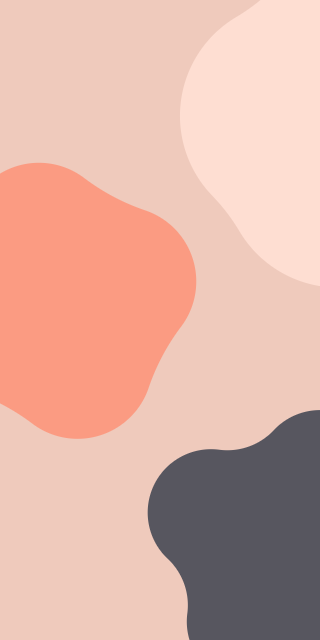
A WebGL 2 fragment shader for this background:

```glsl
#version 300 es
precision highp float;
// Flat pastel background with three soft four-lobed blobs.

#define BACKGROUND vec3(0.937, 0.792, 0.737)
#define CORAL vec3(0.984, 0.608, 0.510)
#define BLUSH vec3(0.996, 0.871, 0.824)
#define SLATE vec3(0.341, 0.337, 0.373)
// Blob shape: lobe distance from centre, lobe radius, fillet radius, turn
#define CORAL_SHAPE vec4(0.206, 0.2344, 0.677, 0.298)
#define BLUSH_SHAPE vec4(0.158, 0.359, 0.600, -0.133)
#define SLATE_SHAPE vec4(0.256, 0.198, 0.199, -0.441)
// Blob centres, with the canvas width as the unit
#define CORAL_CENTRE vec2(0.182, 1.060)
#define BLUSH_CENTRE vec2(1.078, 1.617)
#define SLATE_CENTRE vec2(0.891, 0.289)

uniform vec2 u_resolution;
out vec4 fragColor;

// Signed distance to four lobes joined by tangent concave arcs
float blobDistance(vec2 p, vec4 shape) {
    float lobeRadius = shape.y;
    float filletRadius = shape.z;
    float c = cos(shape.w);
    float s = sin(shape.w);

    // Turn the blob, then fold its eight mirrored sectors into one
    p = abs(vec2(c * p.x + s * p.y, c * p.y - s * p.x));
    if (p.y > p.x) p = p.yx;

    // The fillet centre lies on the diagonal, touching the lobe from outside
    float halfSide = shape.x * sqrt(0.5);
    float reach = lobeRadius + filletRadius;
    float diagonal = halfSide + sqrt(reach * reach - halfSide * halfSide);
    vec2 lobe = vec2(shape.x, 0.0);
    vec2 fillet = vec2(diagonal * sqrt(0.5));

    // The line between both centres decides which arc bounds the point
    vec2 axis = fillet - lobe;
    vec2 offset = p - lobe;
    bool onLobe = axis.x * offset.y < axis.y * offset.x;
    return onLobe ? length(offset) - lobeRadius
                  : filletRadius - length(p - fillet);
}

// Lay a blob over the colour with a one-pixel soft edge
vec3 paintBlob(vec3 base, vec3 tint, vec2 p, vec4 shape) {
    float pixel = 1.0 / u_resolution.x;
    float coverage = clamp(0.5 - blobDistance(p, shape) / pixel, 0.0, 1.0);
    return mix(base, tint, coverage);
}

void main() {
    vec2 p = gl_FragCoord.xy / u_resolution.x;

    vec3 color = BACKGROUND;
    color = paintBlob(color, BLUSH, p - BLUSH_CENTRE, BLUSH_SHAPE);
    color = paintBlob(color, CORAL, p - CORAL_CENTRE, CORAL_SHAPE);
    color = paintBlob(color, SLATE, p - SLATE_CENTRE, SLATE_SHAPE);

    fragColor = vec4(color, 1.0);
}
```
